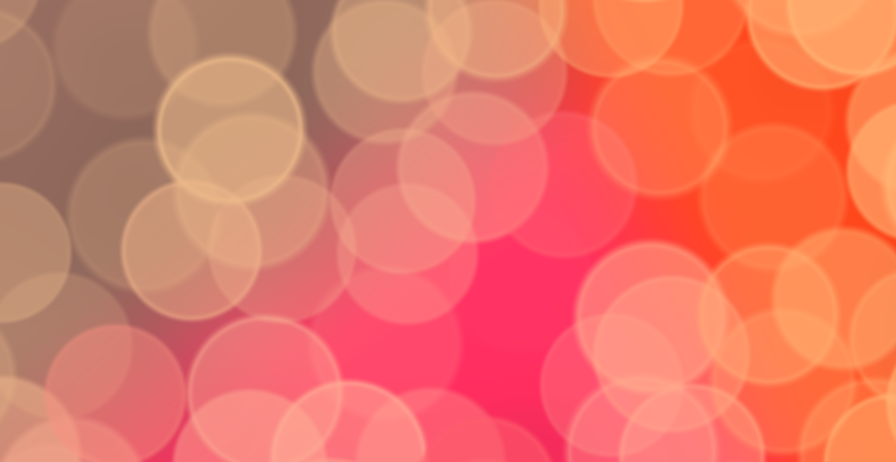
Write a Shadertoy shader that draws this background.

```glsl
// Soft translucent bokeh discs over a taupe, hot pink and orange gradient.

// Lengths are in canvas heights.
const float DISC_RADIUS = 0.161;
const float RADIUS_VARIATION = 0.06;
const vec2  SPACING = vec2(0.225, 0.195);
const float JITTER = 0.85;
const float PRESENCE = 0.88;
const vec2  OPACITY = vec2(0.20, 0.58);
const vec2  EDGE_SOFTNESS = vec2(0.004, 0.011);
const float RIM_WIDTH = 0.006;
const float RIM_STRENGTH = 0.09;
const int   COLUMNS = 12;
const int   ROWS = 8;

const vec3 TAUPE  = vec3(0.58, 0.42, 0.37);
const vec3 PINK   = vec3(1.00, 0.18, 0.37);
const vec3 ORANGE = vec3(1.00, 0.28, 0.11);
const vec3 BEIGE  = vec3(0.93, 0.73, 0.54);
const vec3 ROSE   = vec3(1.00, 0.68, 0.59);
const vec3 AMBER  = vec3(1.00, 0.71, 0.46);
const vec3 CORAL  = vec3(1.00, 0.36, 0.42);

// Sparse areas: centre and radius.
const vec3 PINK_GAP   = vec3(1.15, 0.40, 0.19);
const vec3 ORANGE_GAP = vec3(1.58, 0.75, 0.19);
const vec3 CORNER_GAP = vec3(0.08, 0.98, 0.22);

vec4 hash4(vec2 p) {
    vec4 q = fract(p.xyxy * vec4(0.1031, 0.1030, 0.0973, 0.1099));
    q += dot(q, q.wzxy + 33.33);
    return fract((q.xxyz + q.yzzw) * q.zywx);
}

float valueNoise(vec2 p) {
    vec2 cell = floor(p), f = fract(p);
    f = f * f * (3.0 - 2.0 * f);
    float low  = mix(hash4(cell).x, hash4(cell + vec2(1, 0)).x, f.x);
    float high = mix(hash4(cell + vec2(0, 1)).x, hash4(cell + vec2(1, 1)).x, f.x);
    return mix(low, high, f.y);
}

// x: pull towards pink, y: pull towards orange.
vec2 warmth(vec2 p) {
    return vec2(smoothstep(-0.35, 0.60, p.x - 1.2 * p.y),
                smoothstep(1.15, 1.65, p.x + 0.5 * (p.y - 0.5)));
}

vec3 blendByWarmth(vec3 cool, vec3 pink, vec3 orange, vec2 w) {
    return mix(mix(cool, pink, w.x), orange, w.y);
}

float outsideGap(vec2 p, vec3 gap) {
    vec2 d = (p - gap.xy) / gap.z;
    return 1.0 - 0.95 * exp(-dot(d, d));
}

vec3 addDisc(vec3 color, vec2 p, vec2 cell, float pixel) {
    vec4 place = hash4(cell + 17.0);
    vec4 look = hash4(cell + 71.0);
    if (place.z > PRESENCE) return color;

    // Stagger alternate rows, then scatter the centres.
    float stagger = 0.5 * mod(cell.y, 2.0);
    vec2 center = (cell + vec2(stagger, 0.0) + JITTER * (place.xy - 0.5)) * SPACING;
    float radius = DISC_RADIUS * (1.0 + RADIUS_VARIATION * (2.0 * place.w - 1.0));
    float dist = length(p - center) - radius;
    float soft = mix(EDGE_SOFTNESS.x, EDGE_SOFTNESS.y, look.y) + pixel;
    float inside = 1.0 - smoothstep(-soft, soft, dist);

    vec2 w = warmth(center);
    vec3 glow = blendByWarmth(BEIGE, ROSE, AMBER, w);
    glow = mix(glow, CORAL, smoothstep(0.60, 0.85, look.z) * w.x * (1.0 - w.y));

    float opacity = mix(OPACITY.x, OPACITY.y, look.x) * (1.0 + 0.25 * w.y);
    opacity *= outsideGap(center, PINK_GAP) * outsideGap(center, ORANGE_GAP)
             * outsideGap(center, CORNER_GAP);

    // A thin bright rim lies just inside the edge.
    float rimOffset = (dist + soft) / RIM_WIDTH;
    float rim = RIM_STRENGTH * look.w * exp(-rimOffset * rimOffset);
    return mix(color, glow, inside * opacity * (1.0 + rim / OPACITY.x));
}

void mainImage(out vec4 fragColor, in vec2 fragCoord) {
    vec2 p = fragCoord / iResolution.y;
    float pixel = 0.7 / iResolution.y;

    // Blurred backdrop with slow tonal drift.
    vec3 color = blendByWarmth(TAUPE, PINK, ORANGE, warmth(p));
    color *= 0.95 + 0.10 * valueNoise(p * 3.5);

    for (int row = 0; row < ROWS; row++) {
        for (int column = 0; column < COLUMNS; column++) {
            color = addDisc(color, p, vec2(column - 1, row - 1), pixel);
        }
    }
    fragColor = vec4(clamp(color, 0.0, 1.0), 1.0);
}
```
